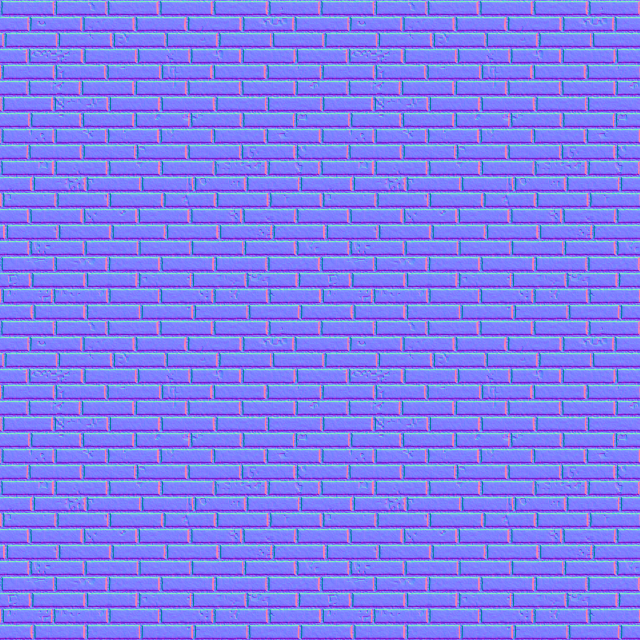
Give the GLSL for this texture map, as a WebGL 2 fragment shader.

```glsl
#version 300 es
precision highp float;
// Tangent-space normal map of a running-bond brick wall, 12 bricks by 40 courses.
// A height field of bevelled bricks, grain and chips is differentiated into normals;
// the wall wraps every 20 courses and 6 bricks, so it tiles twice each way.

uniform vec2 u_resolution;
out vec4 outColor;

const float PERIOD = 20.0; // wrap length, in course heights

float hash(vec2 p) {
    vec3 a = fract(p.xyx * vec3(0.1031, 0.1030, 0.0973));
    a += dot(a, a.yzx + 33.33);
    return fract((a.x + a.y) * a.z);
}

// Value noise that wraps at PERIOD; freq must be a whole number
float wrapNoise(vec2 p, float freq) {
    p *= freq;
    vec2 cell = floor(p), f = fract(p);
    f = f * f * (3.0 - 2.0 * f);
    vec2 lo = mod(cell, PERIOD * freq), hi = mod(cell + 1.0, PERIOD * freq);
    return mix(mix(hash(lo), hash(vec2(hi.x, lo.y)), f.x),
               mix(hash(vec2(lo.x, hi.y)), hash(hi), f.x), f.y);
}

// x: brick body height, y: fine surface relief
vec2 wallHeight(vec2 p) {
    float course = mod(floor(p.y), PERIOD);
    float odd = mod(course, 2.0);

    // Signed offsets from the nearest upright joint and bed joint
    float x = p.x * 0.3 - mix(0.59, 0.06, odd) - 0.11 * (hash(vec2(course, 71.0)) - 0.5);
    float joint = floor(x + 0.5);
    vec2 jointId = vec2(mod(joint, 6.0) + 40.0, course);
    float dx = (x - joint - 0.05 * (hash(jointId) - 0.5)) / 0.3;
    float dy = fract(p.y + 0.5) - 0.5;

    // Bevels: right ends vary in softness, lower edges are wider
    float wobble = 0.035 * (wrapNoise(p, 7.0) - 0.5);
    float endBevel = dx < 0.0 ? mix(0.07, 0.15, hash(jointId + 19.0)) : 0.08;
    float bedBevel = dy > 0.0 ? 0.115 : 0.09;
    float sx = abs(dx) - 0.05 + wobble;
    float sy = abs(dy) - 0.045 + 0.6 * wobble;
    float body = min(smoothstep(0.0, endBevel, sx), smoothstep(0.0, bedBevel, sy));
    float shoulder = smoothstep(0.0, 0.28, min(sx, sy));

    // Rough mortar, finely grained faces, and sparse clusters of chips
    float fine = wrapNoise(p, 12.0) - 0.5;
    float coarse = wrapNoise(p + 3.7, 5.0) - 0.5;
    float grain = mix(0.035, 0.009, body) * fine + 0.014 * coarse;
    float chipArea = smoothstep(0.76, 0.92, wrapNoise(p + 8.3, 1.0));
    float chips = chipArea * smoothstep(0.5, 0.75, wrapNoise(p + 1.9, 6.0));
    return vec2(0.12 * body, 0.014 * shoulder + grain - 0.05 * chips * body);
}

vec3 wallNormal(vec2 p) {
    const float STEP = 0.02;
    vec2 here = wallHeight(p);
    vec2 alongX = (wallHeight(p + vec2(STEP, 0.0)) - here) / STEP;
    vec2 alongY = (wallHeight(p + vec2(0.0, STEP)) - here) / STEP;
    // Upright ends are steeper than the bed edges
    vec2 slope = vec2(2.6 * alongX.x + alongX.y, alongY.x + alongY.y);
    return normalize(vec3(-slope, 1.0));
}

void main() {
    // Average a 3 by 3 grid of samples over each pixel
    vec3 sum = vec3(0.0);
    for (int j = 0; j < 3; j++) {
        for (int i = 0; i < 3; i++) {
            vec2 shift = (vec2(i, j) - 1.0) / 3.0;
            vec2 uv = (gl_FragCoord.xy + shift) / u_resolution;
            sum += wallNormal(uv * 40.0);
        }
    }
    outColor = vec4(sum / 9.0 * 0.5 + 0.5, 1.0);
}
```
